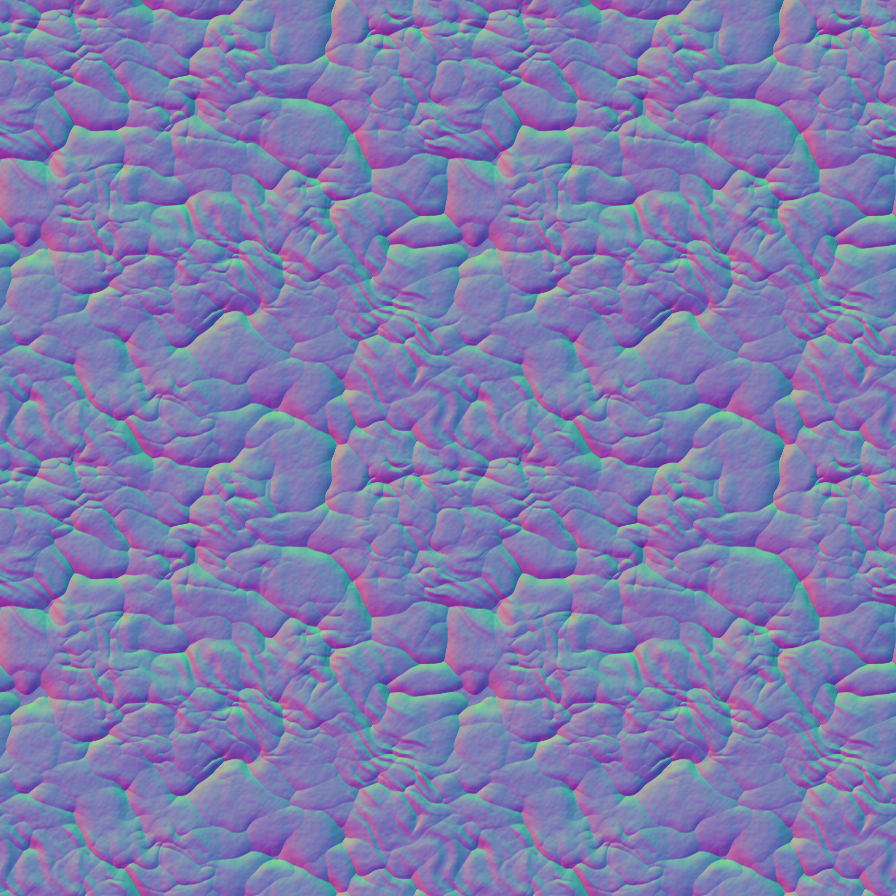
Reproduce this texture map procedurally as a WebGL 2 fragment shader.

```glsl
#version 300 es
precision highp float;
// Tangent-space normal map of lumpy, folded rock, repeated 2 by 2.
// A wrapping height field of overlapping tilted domes, folds and grain
// is differentiated, and its slope is packed into colour.
uniform vec2 u_resolution;
out vec4 fragColor;

vec3 hash3(vec2 cell) {
  vec3 p = fract(cell.xyx * vec3(0.1031, 0.1030, 0.0973) + 0.137);
  p += dot(p, p.yxz + 33.33);
  return fract((p.xxy + p.yzz) * p.zyx);
}

// Value noise that wraps after a whole number of cells
float noise(vec2 p, vec2 period) {
  vec2 i = floor(p), f = fract(p);
  vec2 w = f * f * f * (f * (f * 6.0 - 15.0) + 10.0);
  float a = hash3(mod(i, period)).x;
  float b = hash3(mod(i + vec2(1, 0), period)).x;
  float c = hash3(mod(i + vec2(0, 1), period)).x;
  float d = hash3(mod(i + vec2(1, 1), period)).x;
  return mix(mix(a, b, w.x), mix(c, d, w.x), w.y);
}

float tileNoise(vec2 uv, float cells) {
  return noise(uv * cells, vec2(cells));
}

// Highest of the scattered flat-topped elliptical domes around a point
float domes(vec2 uv, vec2 grid, int reach, float seed) {
  vec2 p = uv * grid, base = floor(p);
  float top = -0.5;
  for (int y = -reach; y <= reach; y++) {
    for (int x = -reach; x <= reach; x++) {
      vec2 cell = base + vec2(x, y);
      vec2 id = mod(cell, grid) + seed;
      vec3 place = hash3(id), form = hash3(id + 57.0);
      vec2 q = p - cell - 0.1 - 0.8 * place.xy;
      float angle = -0.5 + 2.2 * (place.z - 0.5);
      float c = cos(angle), s = sin(angle);
      vec2 e = vec2(c * q.x + s * q.y, c * q.y - s * q.x);
      e /= vec2(1.0, 0.7) * (0.65 + 0.55 * form.x);
      float d2 = dot(e, e);
      float dome = 1.0 - d2 * d2 + 0.35 * form.x;
      top = max(top, dome + dot(q, form.yz - 0.5) * 0.45);
    }
  }
  return top;
}

float height(vec2 uv) {
  // Bend the lumps into kidneys and folds
  vec2 warp = vec2(tileNoise(uv, 7.0), tileNoise(uv + 0.37, 8.0)) - 0.5;
  vec2 ripple = vec2(tileNoise(uv + 0.21, 23.0), tileNoise(uv + 0.63, 25.0)) - 0.5;
  vec2 p = uv + 0.05 * warp + 0.017 * ripple;
  float h = domes(p, vec2(11, 13), 2, 3.0);

  // Smaller folds gather in patches
  float folded = smoothstep(0.3, 0.65, tileNoise(uv + 0.11, 6.0));
  h += (0.03 + 0.34 * folded) * domes(p + 0.01 * ripple, vec2(21, 27), 1, 91.0);

  // Diagonal striations running down to the right
  float streaked = smoothstep(0.5, 0.75, tileNoise(uv + 0.53, 5.0));
  vec2 along = vec2((p.x + p.y) * 47.0, (p.x - p.y) * 7.0);
  h += 0.5 * streaked * noise(along, vec2(47, 7));

  // Surface grain, from soft dents to fine grit
  h += 0.1 * tileNoise(uv, 37.0) + 0.055 * tileNoise(uv, 83.0);
  return h + 0.03 * tileNoise(uv, 150.0);
}

void main() {
  vec2 uv = fract(gl_FragCoord.xy / u_resolution * 2.0);

  // Central differences, just wide enough to soften the creases
  vec2 e = vec2(0.002, 0.0);
  vec2 grad = vec2(height(uv + e.xy) - height(uv - e.xy),
                   height(uv + e.yx) - height(uv - e.yx)) / (2.0 * e.x);
  vec2 slope = grad * vec2(0.026, -0.023);
  vec3 normal = vec3(slope, 1.0) / sqrt(1.0 + dot(slope, slope));

  // Pack: left faces redden, upper faces turn green, steep ones lose blue
  vec3 color = vec3(0.49, 0.49, 0.705);
  color.rg += vec2(0.31, 0.34) * normal.xy;
  color.b -= 0.2 * (1.0 - normal.z);

  // Square blocks of compression wear on the steeper parts
  vec3 block = hash3(mod(floor(uv * 48.0), 48.0) + 211.0) - 0.5;
  color += block * vec3(0.14, 0.14, 0.04) * (1.0 - normal.z);
  fragColor = vec4(color, 1.0);
}
```
